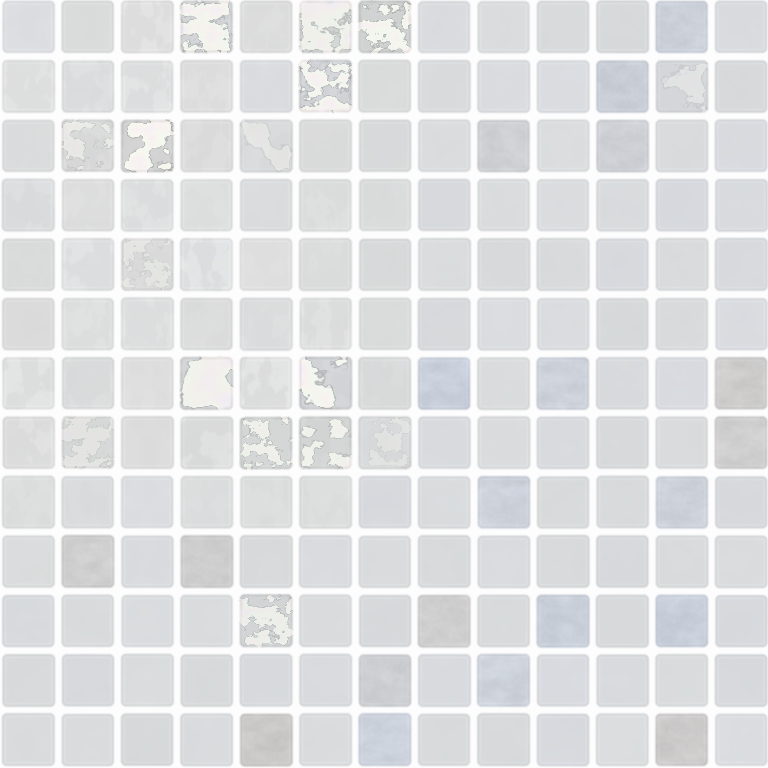
Give the GLSL for this pattern, as a Shadertoy shader.

```glsl
// Glass mosaic: 13 by 13 pale rounded tiles set in near-white grout.
// Each cell hashes its own tint and finish: plain, mottled pearl, or glossy
// with noise-shaped reflections that gather toward the upper left.

#define PITCH 12.93                   // tiles per canvas width
#define SHIFT vec2(0.020, 0.045)      // grid offset from the top left, in tiles
#define HALF_TILE 0.444               // half the tile width, in tiles
#define CORNER 0.085                  // corner radius
#define SOFTNESS 0.028                // edge blur
#define PEARL_SHARE 0.15              // fraction of mottled tiles
#define GLOSS_SHARE 0.27              // fraction of glossy tiles in the lit zone
#define GLASS vec3(0.848, 0.857, 0.860)
#define GROUT vec3(0.993)
#define PEARL_WARM vec3(0.795, 0.788, 0.785)
#define PEARL_BLUE vec3(0.785, 0.810, 0.855)

float hash(vec2 p) {
    vec3 q = fract(vec3(p.xyx) * 0.1031);
    q += dot(q, q.yzx + 33.33);
    return fract((q.x + q.y) * q.z);
}

float noise(vec2 p) {
    vec2 i = floor(p), f = fract(p);
    f = f * f * (3.0 - 2.0 * f);
    return mix(mix(hash(i), hash(i + vec2(1, 0)), f.x),
               mix(hash(i + vec2(0, 1)), hash(i + vec2(1, 1)), f.x), f.y);
}

float fbm(vec2 p) {
    float sum = 0.0, amp = 0.5;
    for (int i = 0; i < 4; i++) {
        sum += amp * noise(p);
        p = mat2(1.6, 1.2, -1.2, 1.6) * p + 7.3;
        amp *= 0.5;
    }
    return sum / 0.9375;
}

float roundedBox(vec2 p, float halfSize, float radius) {
    vec2 q = abs(p) - halfSize + radius;
    return length(max(q, 0.0)) + min(max(q.x, q.y), 0.0) - radius;
}

// Mottled stone-like finish, warm grey or bluish
vec3 pearl(vec3 base, vec2 p, vec2 id) {
    vec2 seed = 40.0 * vec2(hash(id + 3.1), hash(id + 8.7));
    vec3 tint = mix(PEARL_WARM, PEARL_BLUE, smoothstep(0.45, 0.85, hash(id + 21.0)));
    float cloud = fbm(p * vec2(4.0, 6.0) + seed) - 0.5;
    float grain = noise(p * 24.0 + seed) - 0.5;
    return mix(base, tint, 0.65 + 0.4 * hash(id + 5.0)) + 0.075 * cloud + 0.012 * grain;
}

// Bright reflection with ragged borders and a thin dark outline
vec3 gloss(vec3 base, vec2 p, vec2 id, float dist) {
    vec2 seed = 60.0 * vec2(hash(id + 13.0), hash(id + 17.0));
    float scale = mix(2.2, 6.5, pow(hash(id + 29.0), 2.0));
    float field = fbm(p * scale * vec2(1.0, 1.3) + seed);
    field += 0.22 * (hash(id + 31.0) - 0.5) + 0.3 * p.x * (hash(id + 37.0) - 0.5);
    float rim = smoothstep(-0.09, -0.03, dist);
    float level = field - 0.47 - 0.12 * rim;
    float patchMask = smoothstep(-0.018, 0.018, level);
    float outline = exp(-pow((level + 0.025) / 0.022, 2.0));
    float power = mix(0.3, 1.0, hash(id + 41.0));
    vec3 sheen = 0.5 + 0.5 * cos(9.0 * field + vec3(0.0, 2.1, 4.2));
    vec3 bright = vec3(0.965, 0.968, 0.962) + 0.035 * (sheen - 0.5);
    vec3 col = mix(base - 0.035 * power, bright, patchMask * power);
    return col - power * (0.13 * outline + 0.07 * rim * noise(p * 9.0 + seed));
}

void mainImage(out vec4 fragColor, in vec2 fragCoord) {
    vec2 uv = fragCoord / iResolution.xy;
    vec2 grid = vec2(uv.x, 1.0 - uv.y) * PITCH + SHIFT;
    vec2 id = floor(grid), p = fract(grid) - 0.5;
    float blur = max(SOFTNESS, PITCH / iResolution.y);

    // Slight placement and size variation
    vec2 jitter = 0.010 * (vec2(hash(id + 51.0), hash(id + 57.0)) - 0.5);
    float halfSize = HALF_TILE + 0.008 * (hash(id + 61.0) - 0.5);
    float dist = roundedBox(p - jitter, halfSize, CORNER);

    // Plain glass, slightly warmer toward the upper left
    float lit = (1.0 - smoothstep(4.5, 7.0, id.x)) * (1.0 - smoothstep(7.0, 9.5, id.y));
    vec3 col = GLASS + 0.016 * (hash(id + 67.0) - 0.5);
    col += lit * vec3(0.010, 0.005, -0.002);
    col.b += 0.016 * pow(hash(id + 71.0), 2.0);
    col += 0.014 * (fbm(p * 2.0 + id * 5.0) - 0.5);

    // Faint cloudy glare across the lit zone
    float haze = smoothstep(0.48, 0.60, fbm(p * vec2(4.5, 2.8) + id * 9.0));
    col += lit * 0.030 * haze * hash(id + 73.0);

    // Finish of this tile
    float pick = hash(id + 83.0);
    float glossShare = mix(0.025, GLOSS_SHARE, lit);
    float pearlShare = PEARL_SHARE * (1.0 - lit);
    if (pick < glossShare) col = gloss(col, p, id, dist);
    else if (pick < glossShare + pearlShare) col = pearl(col, p, id);

    // Pale bevel with a fine darker lip
    col += 0.018 * exp(-pow((dist + 0.055) / 0.018, 2.0));
    col -= 0.022 * exp(-pow((dist + 0.018) / 0.018, 2.0));

    col = mix(col, GROUT, smoothstep(-blur, blur, dist));
    fragColor = vec4(clamp(col, 0.0, 1.0), 1.0);
}
```
